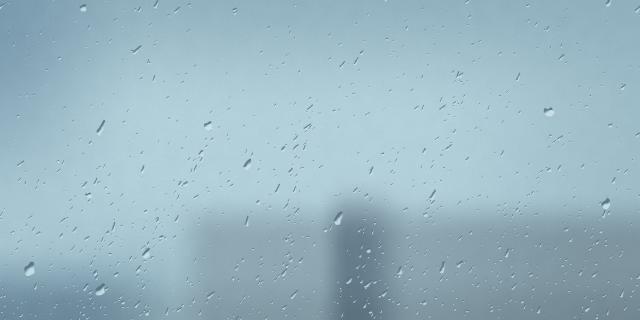
Reproduce this texture procedurally as a Shadertoy shader.

```glsl
// Rain drops and slanted trails on a window, with blurred buildings under a pale sky
#define SKY_BRIGHT vec3(0.70, 0.815, 0.855)
#define SKY_TOP vec3(0.56, 0.685, 0.74)
#define SKY_EDGE vec3(0.45, 0.58, 0.66)
#define WALL_COLOR vec3(0.54, 0.64, 0.685)
#define COLUMN_COLOR vec3(0.37, 0.46, 0.52)
#define DROP_LIGHT vec3(0.80, 0.89, 0.92)
#define DROP_DARK vec3(0.32, 0.43, 0.49)
#define SLANT vec2(0.42, 0.9075)
#define DROP_AMOUNT 0.13
#define TRAIL_BOOST 0.5
#define GRAIN 0.012

vec2 hash2(vec2 p) {
    vec3 v = fract(p.xyx * vec3(0.1031, 0.1030, 0.0973));
    v += dot(v, v.yzx + 33.33);
    return fract((v.xx + v.yz) * v.zy);
}

float gradientNoise(vec2 p) {
    vec2 i = floor(p), f = fract(p), u = f * f * (3.0 - 2.0 * f);
    vec2 o = vec2(0.0, 1.0);
    float a = dot(hash2(i) * 2.0 - 1.0, f);
    float b = dot(hash2(i + o.yx) * 2.0 - 1.0, f - o.yx);
    float c = dot(hash2(i + o.xy) * 2.0 - 1.0, f - o.xy);
    float d = dot(hash2(i + o.yy) * 2.0 - 1.0, f - o.yy);
    return mix(mix(a, b, u.x), mix(c, d, u.x), u.y);
}

float segmentDistance(vec2 p, vec2 a, vec2 b) {
    vec2 ab = b - a;
    return length(p - a - ab * clamp(dot(p - a, ab) / dot(ab, ab), 0.0, 1.0));
}

// Closeness to the main trails, each stored as start and end
float trailDensity(vec2 p) {
    const vec4 trails[8] = vec4[8](
        vec4(0.43, 0.12, 0.65, 0.57), vec4(1.25, 0.10, 1.40, 0.56),
        vec4(1.09, 0.08, 1.17, 0.33), vec4(1.78, 0.12, 1.92, 0.38),
        vec4(1.54, 0.18, 1.74, 0.56), vec4(0.90, 0.18, 0.97, 0.68),
        vec4(1.36, 0.46, 1.44, 0.74), vec4(0.25, 0.02, 0.36, 0.33));
    float nearest = 1.0;
    for (int i = 0; i < 8; i++)
        nearest = min(nearest, segmentDistance(p, trails[i].xy, trails[i].zw));
    return exp(-nearest * nearest / 0.0006);
}

// Blurred scene behind the glass
vec3 backdrop(vec2 p) {
    vec3 col = mix(SKY_TOP, SKY_BRIGHT, smoothstep(1.08, 0.62, p.y));
    col = mix(col, SKY_EDGE, 0.85 * smoothstep(0.5, -0.08, p.x) * smoothstep(0.15, 0.95, p.y));
    col = mix(col, SKY_TOP, 0.6 * smoothstep(1.25, 2.05, p.x));
    col = mix(col, SKY_TOP, 0.45 * smoothstep(0.46, 0.12, p.y));

    float lowland = smoothstep(0.25, 0.04, p.y) * smoothstep(0.66, 0.25, p.x);
    col = mix(col, SKY_EDGE * 0.97, 0.85 * lowland);

    vec3 wall = mix(WALL_COLOR, WALL_COLOR * 0.88, smoothstep(1.1, 1.9, p.x));
    float wallMask = smoothstep(0.52, 0.67, p.x) * smoothstep(0.40, 0.25, p.y);
    col = mix(col, wall, 0.85 * wallMask);

    float column = smoothstep(0.99, 1.09, p.x) * smoothstep(1.30, 1.12, p.x);
    col = mix(col, COLUMN_COLOR, 0.85 * column * smoothstep(0.46, 0.22, p.y));
    return col * (1.0 - 0.09 * smoothstep(0.16, 0.0, p.y));
}

// Tapered, wobbly capsule: dark above, bright rim below
void paintDrop(inout vec3 col, vec2 p, vec2 centre, vec2 axis, float halfLen, float radius, float alpha) {
    vec2 o = p - centre;
    if (length(o) > halfLen + radius * 3.0 + 0.008) return;
    vec2 w = p / radius * 0.55;
    o += radius * 0.7 * vec2(gradientNoise(w), gradientNoise(w + 37.0));
    float t = clamp(dot(o, axis), -halfLen, halfLen);
    vec2 e = o - axis * t;
    float rise = t / halfLen;
    float d = length(e) - radius * (1.0 - 0.4 * rise);
    float px = 0.8 / iResolution.y;
    float shade = smoothstep(-0.75, 0.35, dot(e, vec2(-0.5, 0.86)) / radius + 0.45 * rise);
    col = mix(col, mix(DROP_LIGHT, DROP_DARK, shade), alpha * smoothstep(px, -px, d));
}

// Jittered grid aligned with the slant of the rain
void dropLayer(inout vec3 col, vec2 p, float cell, float radius, float amount, float seed) {
    vec2 across = vec2(SLANT.y, -SLANT.x);
    vec2 home = floor(vec2(dot(p, across), dot(p, SLANT)) / cell);
    for (int k = 0; k < 9; k++) {
        vec2 id = home + vec2(k % 3 - 1, k / 3 - 1);
        vec2 jitter = hash2(id + seed), kind = hash2(id + seed + 71.0);
        vec2 q = (id + 0.1 + 0.8 * jitter) * cell;
        vec2 c = across * q.x + SLANT * q.y;
        float chance = amount * (0.7 + 1.1 * smoothstep(0.5, 0.0, c.y)) + TRAIL_BOOST * trailDensity(c);
        if (kind.x > chance) continue;
        float size = radius * mix(0.65, 1.2, jitter.x);
        vec2 axis = normalize(SLANT + across * (jitter.y - 0.4) * 0.8);
        paintDrop(col, p, c, axis, size * mix(0.3, 3.6, kind.y * kind.y), size, 0.75);
    }
}

void mainImage(out vec4 fragColor, in vec2 fragCoord) {
    vec2 p = fragCoord / iResolution.y;
    vec3 col = backdrop(p);
    col += GRAIN * (gradientNoise(p * 110.0) + gradientNoise(p * 23.0));

    // Fine specks, short streaks, then larger drops
    dropLayer(col, p, 0.021, 0.0017, DROP_AMOUNT, 11.0);
    dropLayer(col, p, 0.034, 0.0028, DROP_AMOUNT, 143.0);
    dropLayer(col, p, 0.060, 0.0045, DROP_AMOUNT * 0.6, 307.0);

    // Prominent drops: position, radius, stretch
    const vec4 bigDrops[11] = vec4[11](
        vec4(1.719, 0.656, 0.013, 0.1), vec4(0.318, 0.604, 0.006, 3.2),
        vec4(0.654, 0.612, 0.010, 0.4), vec4(1.060, 0.323, 0.008, 1.8),
        vec4(0.096, 0.165, 0.012, 0.8), vec4(0.318, 0.100, 0.010, 1.0),
        vec4(1.896, 0.367, 0.009, 1.0), vec4(0.460, 0.213, 0.008, 1.2),
        vec4(0.776, 0.490, 0.007, 1.6), vec4(0.262, 0.979, 0.008, 0.4),
        vec4(0.279, 0.393, 0.007, 0.3));
    for (int i = 0; i < 11; i++) {
        vec4 b = bigDrops[i];
        paintDrop(col, p, b.xy, SLANT, b.z * b.w, b.z, 0.85);
    }
    fragColor = vec4(col, 1.0);
}
```
